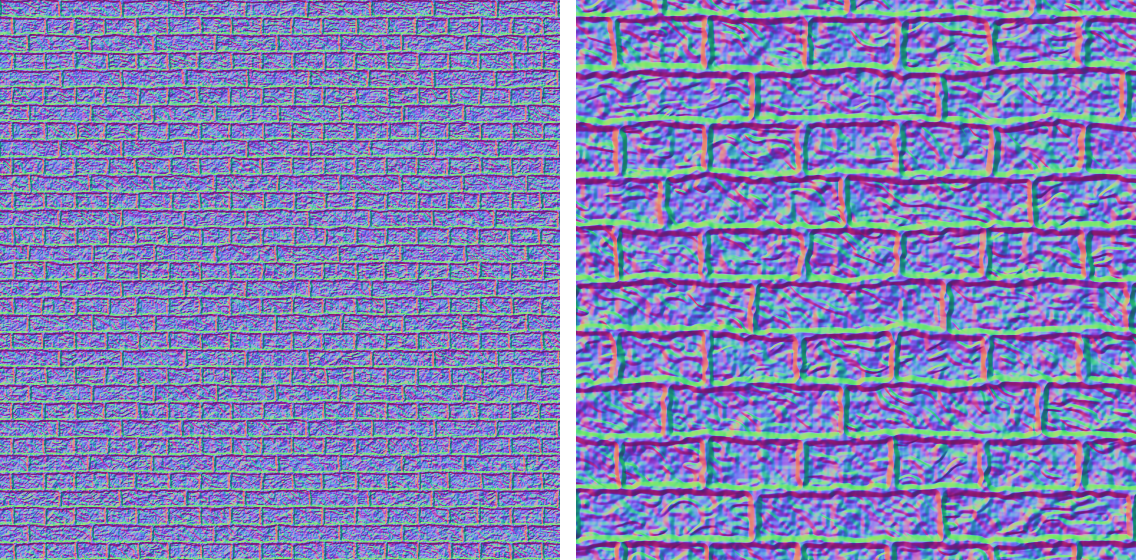
Left: the whole. Right: its middle third, enlarged.
Reproduce this texture map procedurally as a Shadertoy shader.

```glsl
const float ROWS = 32.0;
const float LONG_BRICKS = 9.0;
const float SHORT_BRICKS = 18.0;

float hash(vec2 p) {
    return fract(sin(dot(p, vec2(127.1, 311.7))) * 43758.5453);
}

float valueNoise(vec2 p) {
    vec2 cell = floor(p);
    vec2 f = fract(p);
    f = f * f * (3.0 - 2.0 * f);
    float low = mix(hash(cell), hash(cell + vec2(1.0, 0.0)), f.x);
    float high = mix(hash(cell + vec2(0.0, 1.0)), hash(cell + vec2(1.0, 1.0)), f.x);
    return mix(low, high, f.y);
}

vec2 rotate(vec2 p, float angle) {
    float c = cos(angle);
    float s = sin(angle);
    return vec2(c * p.x - s * p.y, s * p.x + c * p.y);
}

// Alternating courses of long and short bricks: xy = brick id, z = edge distance
vec3 brickBond(vec2 p) {
    float row = floor(p.y * ROWS);
    float course = mod(row, 4.0);
    float count = mod(row, 2.0) < 0.5 ? SHORT_BRICKS : LONG_BRICKS;
    float offset = course > 2.5 ? 0.0 : 0.5;

    // Hand-laid joints lean and drift a little
    float drift = (valueNoise(vec2(p.x * 26.0, row * 7.3)) - 0.5) * 0.009;
    float along = (p.x + 0.004 + drift) * count + offset;

    vec2 size = vec2(1.0 / count, 1.0 / ROWS);
    vec2 local = vec2(fract(along), fract(p.y * ROWS)) - 0.5;
    vec2 inset = (0.5 - abs(local)) * size;
    float radius = 0.004;
    float edge = min(min(inset.x, inset.y), radius);
    edge = min(edge, radius - length(max(radius - inset, 0.0)));
    return vec3(floor(along), row, edge);
}

// Slanted grooves with smooth plateaus between them
float brickGrain(vec2 p, vec2 id) {
    float seed = hash(id + 3.7);
    float angle = 0.22 + (seed - 0.5) * 0.8;
    vec2 bend = vec2(0.0, valueNoise(p * 65.0 + seed * 40.0) - 0.5) * 0.011;
    vec2 g = rotate(p + bend, angle) * vec2(100.0, 265.0) + seed * 90.0;
    float groove = smoothstep(0.18, 0.52, valueNoise(g));
    return groove * mix(0.6, 1.3, hash(id + 11.3));
}

float wallHeight(vec2 p) {
    vec2 wobble = vec2(valueNoise(p * 38.0), valueNoise(p * 34.0 + 17.0)) - 0.5;
    vec3 brick = brickBond(p + wobble * vec2(0.003, 0.004));

    // Chipped, unevenly worn edges
    float chip = (valueNoise(p * 180.0 + 5.0) - 0.5) * 0.0030;
    float face = smoothstep(0.0004, 0.0040, brick.z + chip);
    float rise = mix(0.0060, 0.0110, valueNoise(p * 75.0 + 53.0));

    float grit = valueNoise(p * 390.0 + 31.0);
    return face * (rise + 0.0038 * brickGrain(p, brick.xy)) + 0.0030 * grit;
}

// Tangent-space normal with the green axis pointing down
vec3 surfaceNormal(vec2 p, float delta) {
    vec2 dx = vec2(delta, 0.0);
    vec2 dy = vec2(0.0, delta);
    float slopeX = (wallHeight(p + dx) - wallHeight(p - dx)) / (2.0 * delta);
    float slopeY = (wallHeight(p + dy) - wallHeight(p - dy)) / (2.0 * delta);
    return normalize(vec3(-slopeX, slopeY, 0.85));
}

void mainImage(out vec4 fragColor, in vec2 fragCoord) {
    // Average four samples per pixel
    vec3 normal = vec3(0.0);
    for (int i = 0; i < 4; i++) {
        vec2 shift = vec2(float(i % 2), float(i / 2)) * 0.5 - 0.25;
        normal += surfaceNormal((fragCoord + shift) / iResolution.xy, 0.0005);
    }
    normal *= 0.25;

    // Soften the tilt and deepen the steep slopes
    vec3 encoded = vec3(normal.xy * 0.82, normal.z * 1.25 - 0.34);
    fragColor = vec4(clamp(encoded * 0.5 + 0.5, 0.0, 1.0), 1.0);
}
```
